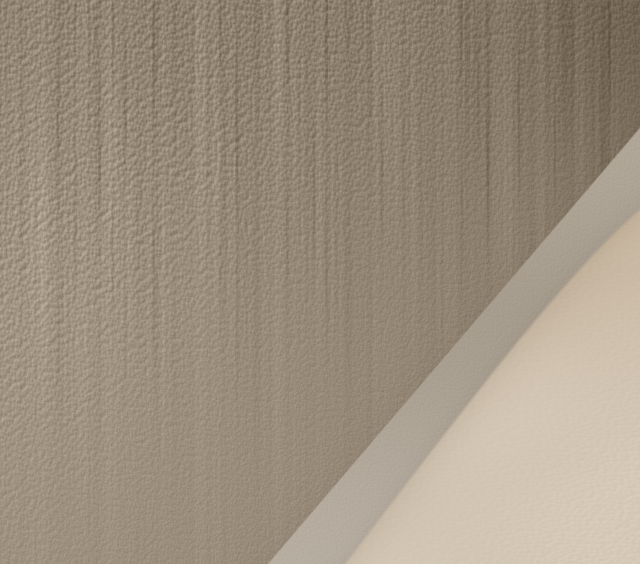
Reproduce this texture procedurally as a Shadertoy shader.

```glsl
float hash(vec2 cell) {
    vec3 q = fract(vec3(cell.xyx) * vec3(0.1031, 0.1030, 0.0973));
    q += dot(q, q.yzx + 33.33);
    return fract((q.x + q.y) * q.z);
}

// Distance to the nearest jittered cell point
float cellular(vec2 p) {
    vec2 base = floor(p);
    vec2 local = fract(p);
    float nearest = 2.0;
    for (int j = -1; j <= 1; j++) {
        for (int i = -1; i <= 1; i++) {
            vec2 offset = vec2(i, j);
            vec2 cell = base + offset;
            vec2 point = offset + vec2(hash(cell), hash(cell + 57.0));
            nearest = min(nearest, length(point - local));
        }
    }
    return nearest;
}

// Directional slope of the cells, lit from the upper left
float emboss(vec2 p, vec2 frequency) {
    vec2 toLight = vec2(-0.22, 0.22);
    return cellular(p * frequency + toLight) - cellular(p * frequency - toLight);
}

// Vertical threads whose weight drifts slowly along their length
float threads(vec2 p, float frequency) {
    float x = p.x * frequency;
    float id = floor(x);
    float blend = smoothstep(0.0, 1.0, fract(x));
    float drift = 0.7 + 0.3 * sin(p.y * 9.0 + p.x * 37.0);
    return (mix(hash(vec2(id, 7.0)), hash(vec2(id + 1.0, 7.0)), blend) - 0.5) * drift;
}

// Thin dark grooves, present in a fraction of the columns
float grooves(vec2 p, float frequency) {
    float x = p.x * frequency;
    float id = floor(x);
    float present = step(0.62, hash(vec2(id, 19.0)));
    float center = 0.3 + 0.4 * hash(vec2(id, 23.0));
    float broken = 0.6 + 0.4 * sin(p.y * 14.0 + id * 2.4);
    return present * broken * (1.0 - smoothstep(0.04, 0.16, abs(fract(x) - center)));
}

// Slanted weave, bent by layered sines
float weave(vec2 p) {
    float bend = 1.1 * sin(p.x * 43.0) + 0.8 * sin(p.y * 31.0 + p.x * 17.0);
    return sin(p.y * 300.0 - p.x * 210.0 + bend);
}

vec3 wallColor(vec2 p, float aspect) {
    float u = p.x / aspect;
    vec3 lower = mix(vec3(0.615, 0.565, 0.495), vec3(0.575, 0.520, 0.450), u);
    vec3 upper = mix(vec3(0.565, 0.510, 0.440), vec3(0.500, 0.445, 0.375), u * u);
    vec3 color = mix(lower, upper, smoothstep(0.1, 1.05, p.y));
    color += 0.035 * exp(-9.0 * dot(p - vec2(0.12, 0.55), p - vec2(0.12, 0.55)));
    color -= 0.055 * smoothstep(0.75, 1.15, p.x) * smoothstep(0.55, 1.0, p.y);

    // Relief fades toward the lower right
    float relief = smoothstep(-0.1, 0.75, p.y - 0.7 * p.x + 0.12);
    float lines = smoothstep(0.1, 0.8, p.y - 0.25 * p.x + 0.1);
    float slant = relief * (1.0 - smoothstep(0.3, 0.55, p.x));
    float shade = emboss(p, vec2(150.0, 115.0)) * mix(0.03, 0.12, relief);
    shade += emboss(p + 3.7, vec2(260.0, 220.0)) * 0.045;
    shade += weave(p) * 0.018 * slant;
    shade += (threads(p, 75.0) * 0.045 + threads(p, 190.0) * 0.065) * mix(0.3, 1.0, lines);
    shade -= grooves(p, 42.0) * 0.06 * lines;
    return color + shade;
}

vec3 bandColor(vec2 p) {
    vec3 color = mix(vec3(0.715, 0.680, 0.630), vec3(0.655, 0.615, 0.560), smoothstep(0.0, 0.45, p.y));
    color = mix(color, vec3(0.690, 0.650, 0.595), smoothstep(0.45, 0.75, p.y));
    return color + emboss(p, vec2(210.0)) * 0.022;
}

vec3 creamColor(vec2 p, float depth) {
    vec3 color = mix(vec3(0.830, 0.780, 0.710), vec3(0.800, 0.735, 0.650), smoothstep(0.2, 0.65, p.y));
    color -= vec3(0.055, 0.060, 0.065) * exp(-depth * 28.0);
    color += 0.006 * sin(p.x * 13.0 - p.y * 9.0 + sin(p.y * 17.0));
    float crease = smoothstep(0.05, 0.35, depth);
    return color + emboss(p, vec2(95.0, 170.0)) * mix(0.012, 0.028, crease);
}

void mainImage(out vec4 fragColor, in vec2 fragCoord) {
    vec2 p = fragCoord / iResolution.y;
    float aspect = iResolution.x / iResolution.y;
    float pixel = 1.0 / iResolution.y;

    // Straight outer edge and gently curved inner edge
    float outer = ((p.x - 0.475) * 1.172 - p.y) * 0.649;
    float run = max(p.x - 0.612, 0.0);
    float inner = ((p.x - 0.612) * 1.31 - 0.75 * run * run * run * run - p.y) * 0.607;

    vec3 color = wallColor(p, aspect);
    color -= 0.018 * exp(-abs(outer) * 45.0);
    color = mix(color, bandColor(p), smoothstep(-pixel, pixel, outer));

    // Soft contact shade beside the cream panel
    color -= 0.025 * exp(-abs(inner) * 60.0) * step(0.0, outer);
    float softness = max(0.004, 1.5 * pixel);
    color = mix(color, creamColor(p, max(inner, 0.0)), smoothstep(-softness, softness, inner));
    fragColor = vec4(clamp(color, 0.0, 1.0), 1.0);
}
```
